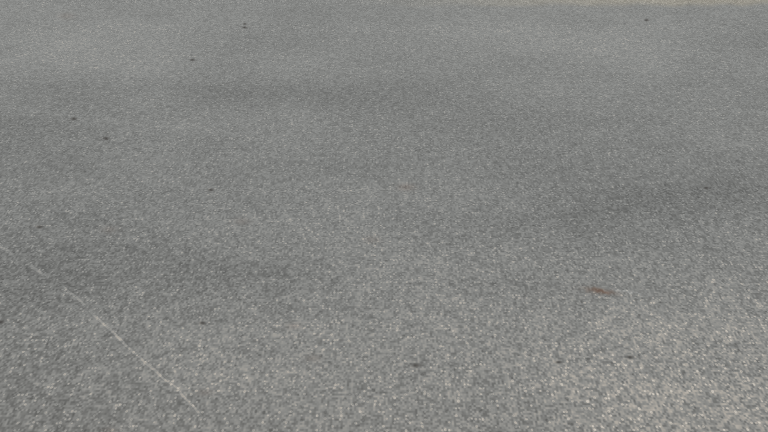
Reproduce this texture procedurally as a Shadertoy shader.

```glsl
const float HORIZON = 2.0;          // vanishing height, in canvas heights
const float FORESHORTEN = 2.1;
const float GRAIN_FREQ = 400.0;
const float FINE_GRAIN = 0.15;
const float COARSE_GRAIN = 0.075;
const float STONE_SHARE = 0.17;
const float STONE_LIGHT = 0.10;
const float PIT_SHARE = 0.07;
const float PIT_DARK = 0.05;
const float BASE_TONE = 0.500;
const float CRACK_LIGHT = 0.085;
const int SPECKS = 14;
const vec3 COOL_TINT = vec3(0.995, 1.004, 0.990);
const vec3 WARM_TINT = vec3(1.025, 0.995, 0.945);
const vec3 RUST = vec3(0.42, 0.33, 0.28);
const vec3 SPECK_COLOR = vec3(0.25, 0.24, 0.23);
const vec3 SAND = vec3(0.66, 0.63, 0.56);

// Integer hash of a cell, 0 to 1
float hash(vec2 cell) {
    uvec2 q = uvec2(ivec2(floor(cell))) * uvec2(1597u, 3571u);
    uint n = (q.x ^ (q.y << 7u)) * 747796405u + 289133u;
    n = ((n >> ((n >> 28u) + 4u)) ^ n) * 277803737u;
    n = (n >> 22u) ^ n;
    return float(n >> 8u) / 16777216.0;
}

float noise(vec2 p) {
    vec2 i = floor(p), f = fract(p);
    f = f * f * (3.0 - 2.0 * f);
    return mix(mix(hash(i), hash(i + vec2(1, 0)), f.x),
               mix(hash(i + vec2(0, 1)), hash(i + vec2(1, 1)), f.x), f.y);
}

float fbm(vec2 p) {
    float sum = 0.0, weight = 0.5;
    for (int i = 0; i < 4; i++) {
        sum += weight * noise(p);
        p = p * 2.03 + 17.0;
        weight *= 0.5;
    }
    return sum / 0.9375;
}

float segment(vec2 p, vec2 a, vec2 b) {
    vec2 d = b - a;
    return length(p - a - d * clamp(dot(p - a, d) / dot(d, d), 0.0, 1.0));
}

// Soft elliptical spot
float blob(vec2 p, vec2 center, vec2 radius) {
    vec2 d = (p - center) / radius;
    return exp(-dot(d, d));
}

// Rounded chips, one in a share of the cells
float chips(vec2 p, float share, float seed) {
    vec2 cell = floor(p) + seed;
    vec2 center = 0.5 + 0.3 * (vec2(hash(cell + 31.0), hash(cell + 67.0)) - 0.5);
    float radius = mix(0.22, 0.42, hash(cell + 113.0));
    float d = length(fract(p) - center);
    return step(hash(cell), share) * (1.0 - smoothstep(radius - 0.15, radius + 0.15, d));
}

// Broad light, worn bands and tyre-dark streaks
float wear(vec2 uv, vec2 p) {
    float tone = 0.07 * (fbm(vec2(p.x * 1.6 + p.y, p.y * 8.0) + 40.0) - 0.5);
    tone += 0.05 * (fbm(vec2(p.x * 6.0, p.y * 18.0) + 90.0) - 0.5);
    tone += 0.03 * smoothstep(0.65, 1.0, uv.y);
    tone += 0.075 * blob(uv, vec2(1.0, 0.0), vec2(0.35, 0.28));
    tone += 0.012 * blob(uv, vec2(0.5, 0.1), vec2(0.5, 0.2));
    tone -= 0.025 * blob(uv, vec2(0.0, 0.3), vec2(0.2, 0.4));
    tone -= 0.025 * blob(uv, vec2(0.22, 0.79), vec2(0.22, 0.025));
    tone -= 0.025 * blob(uv - vec2(0.0, 0.3 * (uv.x - 0.85)), vec2(0.85, 0.53), vec2(0.2, 0.04));
    tone += 0.025 * blob(uv + vec2(0.0, 0.2 * uv.x), vec2(0.1, 0.75), vec2(0.22, 0.015));
    return tone;
}

// Pale crack at the lower left
float crack(vec2 p) {
    vec2 q = p + 0.012 * (vec2(noise(p * 30.0), noise(p * 30.0 + 50.0)) - 0.5);
    float d = min(segment(q, vec2(0.0, 0.43), vec2(0.17, 0.32)),
                  segment(q, vec2(0.17, 0.32), vec2(0.47, 0.04)));
    return (1.0 - smoothstep(0.001, 0.0045, d)) * smoothstep(0.05, 0.55, noise(p * 35.0));
}

void mainImage(out vec4 fragColor, in vec2 fragCoord) {
    vec2 uv = fragCoord / iResolution.xy;
    vec2 p = fragCoord / iResolution.y;

    // Ground plane in perspective, kept in positive cells
    float depth = 1.0 / (HORIZON - p.y);
    vec2 ground = GRAIN_FREQ * (vec2((p.x - 0.9) * depth, depth * FORESHORTEN) + 3.0);
    float contrast = mix(1.0, 0.55, smoothstep(0.0, 1.0, uv.y));
    contrast += 0.4 * blob(uv, vec2(1.0, 0.0), vec2(0.35, 0.25));

    // Aggregate
    float grain = FINE_GRAIN * (noise(ground) - 0.5);
    grain += COARSE_GRAIN * (noise(ground * 0.45 + 200.0) - 0.5);
    grain += STONE_LIGHT * chips(ground * 0.55, STONE_SHARE, 500.0);
    grain -= PIT_DARK * chips(ground * 0.45, PIT_SHARE, 900.0);
    float tone = BASE_TONE + wear(uv, p) + contrast * grain + CRACK_LIGHT * crack(p);

    float warmth = smoothstep(0.52, 0.70, tone) + 0.4 * (1.0 - uv.y) - 0.2;
    vec3 color = tone * mix(COOL_TINT, WARM_TINT, clamp(warmth, 0.0, 1.0));

    // Sandy verge along the far edge
    float verge = smoothstep(0.985, 1.0, uv.y + 0.01 * noise(p * 25.0)) * smoothstep(0.4, 0.9, uv.x);
    color = mix(color, SAND + grain * 0.5, 0.5 * verge);

    // Dark specks and faint rust stains
    for (int i = 0; i < SPECKS; i++) {
        vec2 id = vec2(i, 7 * i + 3);
        vec2 spot = vec2(hash(id + 11.0) * iResolution.x / iResolution.y, hash(id + 23.0));
        float size = mix(0.002, 0.005, hash(id + 37.0)) * mix(1.2, 0.8, spot.y);
        color = mix(color, SPECK_COLOR, 0.7 * blob(p, spot, size * vec2(1.6, 0.8)));
        color = mix(color, RUST, 0.12 * blob(p, spot.yx, vec2(0.018, 0.008)));
    }

    // Dry leaf with a pale tail
    vec2 leaf = p - vec2(1.39, 0.326);
    leaf.y += 0.15 * leaf.x + 0.006 * (noise(p * 120.0) - 0.5);
    color = mix(color, RUST, 0.75 * blob(leaf, vec2(0.0), vec2(0.03, 0.006)));
    color += 0.08 * blob(leaf, vec2(0.06, 0.008), vec2(0.04, 0.003));

    fragColor = vec4(clamp(color, 0.0, 1.0), 1.0);
}
```
